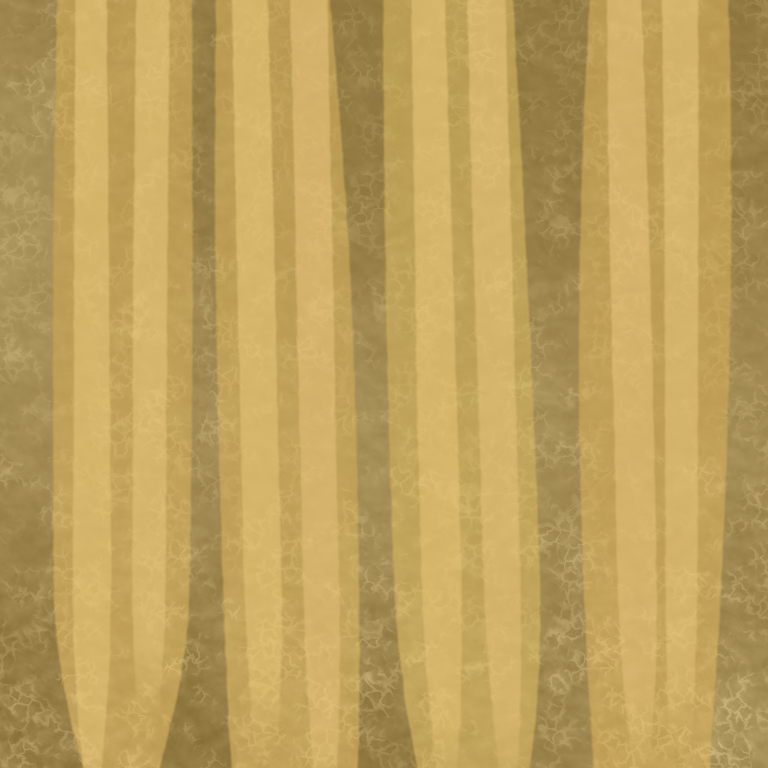
A WebGL 1 fragment shader for this pattern:

```glsl
precision highp float;
uniform vec2 u_resolution;

#define EDGE_SOFTNESS 0.0024
#define EDGE_WOBBLE 0.0012
#define TAPER_START 0.75
#define FADE_LENGTH 0.15
#define GRAIN_SCALE 62.0
#define CURL_AMOUNT 0.075
#define MOTTLE_AMOUNT 0.042
#define BLOTCH_AMOUNT 0.010

const vec3 SHADOW = vec3(0.585, 0.493, 0.270);
const vec3 HAZE = vec3(0.680, 0.590, 0.368);
const vec3 AMBER = vec3(0.757, 0.622, 0.338);
const vec3 OLIVE = vec3(0.757, 0.645, 0.352);
const vec3 STRAW = vec3(0.838, 0.716, 0.420);
const vec3 PEACH = vec3(0.836, 0.702, 0.424);

vec2 hash2(vec2 p) {
  return fract(sin(vec2(dot(p, vec2(127.1, 311.7)), dot(p, vec2(269.5, 183.3)))) * 43758.5);
}

// Distance between the two nearest cell points: low along the veins
float cellVeins(vec2 p) {
  vec2 cell = floor(p), f = fract(p);
  float nearest = 4.0, second = 4.0;
  for (int j = -1; j <= 1; j++) {
    for (int i = -1; i <= 1; i++) {
      vec2 o = vec2(float(i), float(j));
      float d = length(o + hash2(cell + o) - f);
      second = min(second, max(nearest, d));
      nearest = min(nearest, d);
    }
  }
  return second - nearest;
}

float layeredSines(vec2 p) {
  float sum = 0.0, gain = 0.5;
  for (int i = 0; i < 4; i++) {
    sum += gain * sin(p.x + 1.7 * sin(p.y * 0.8)) * sin(p.y + 1.3 * sin(p.x * 0.7));
    p = mat2(1.5, 1.1, -1.1, 1.5) * p + 2.3;
    gain *= 0.6;
  }
  return sum;
}

float glow(vec2 p, vec2 centre, vec2 radius) {
  vec2 d = (p - centre) / radius;
  return exp(-dot(d, d));
}

// Curved edges of all four columns, through top, middle and bottom positions
vec4 curve(float t, vec4 top, vec4 mid, vec4 low) {
  return top * (1.0 - t) * (1.0 - 2.0 * t) + mid * 4.0 * t * (1.0 - t) + low * t * (2.0 * t - 1.0);
}

vec4 cover(float x, vec4 left, vec4 right, vec4 taper, float t) {
  float s = max(0.0, (t - TAPER_START) / (1.0 - TAPER_START));
  vec4 inside = min(x - left, right - x) - taper * s * s;
  float soft = max(EDGE_SOFTNESS, 0.8 / u_resolution.x);
  return smoothstep(-soft, soft, inside);
}

vec4 fadeOut(float t, vec4 end) {
  return 1.0 - smoothstep(end - FADE_LENGTH, end, vec4(t));
}

void main() {
  vec2 uv = gl_FragCoord.xy / u_resolution;
  float t = 1.0 - uv.y;
  float x = uv.x + EDGE_WOBBLE * layeredSines(uv * vec2(35.0, 60.0));

  // Wide columns, one per vector component
  vec4 left = curve(t, vec4(0.074, 0.281, 0.499, 0.768),
    vec4(0.069, 0.283, 0.505, 0.754), vec4(0.073, 0.301, 0.523, 0.773));
  vec4 right = curve(t, vec4(0.250, 0.430, 0.668, 0.949),
    vec4(0.250, 0.462, 0.693, 0.949), vec4(0.243, 0.466, 0.711, 0.924));
  vec4 column = cover(x, left, right, vec4(0.036, 0.0, 0.021, 0.0), t);

  // Left pale stripe in each column
  left = curve(t, vec4(0.098, 0.302, 0.536, 0.790),
    vec4(0.096, 0.312, 0.543, 0.798), vec4(0.094, 0.324, 0.556, 0.812));
  right = curve(t, vec4(0.139, 0.349, 0.579, 0.835),
    vec4(0.143, 0.361, 0.594, 0.850), vec4(0.146, 0.371, 0.607, 0.858));
  vec4 stripeA = cover(x, left, right, vec4(0.014, 0.012, 0.012, 0.012), t)
    * fadeOut(t, vec4(1.10, 1.0, 1.06, 1.03));

  // Right pale stripe in each column
  left = curve(t, vec4(0.177, 0.378, 0.608, 0.862),
    vec4(0.173, 0.389, 0.622, 0.866), vec4(0.172, 0.400, 0.639, 0.866));
  right = curve(t, vec4(0.221, 0.427, 0.658, 0.909),
    vec4(0.217, 0.436, 0.671, 0.909), vec4(0.215, 0.447, 0.684, 0.906));
  vec4 stripeB = cover(x, left, right, vec4(0.016, 0.008, 0.010, 0.007), t)
    * fadeOut(t, vec4(0.96, 1.08, 1.06, 0.99));

  // Background shade with hazy patches
  float blotch = layeredSines(uv * vec2(14.0, 22.0));
  float haze = glow(uv, vec2(0.0, 0.72), vec2(0.16, 0.30))
    + 0.85 * glow(uv, vec2(0.5, 0.40), vec2(0.48, 0.25))
    + 0.40 * glow(uv, vec2(1.0, 0.50), vec2(0.20, 0.25))
    + glow(uv, vec2(0.98, 0.03), vec2(0.32, 0.14));
  vec3 colour = mix(SHADOW, HAZE, clamp(haze + 0.2 * blotch, 0.0, 1.0));

  // Columns and stripes, the columns paler towards the foot
  vec4 whole = vec4(1.0);
  float olive = dot(column, vec4(0.3, 0.4, 0.9, 0.2)) + 0.25 * blotch;
  float columnMask = dot(column, whole);
  vec3 columnTone = mix(AMBER, OLIVE, clamp(olive, 0.0, 1.0));
  columnTone += 0.028 * smoothstep(0.1, 0.9, t) - 0.006;
  colour = mix(colour, columnTone, 0.95 * columnMask);
  float peach = dot(stripeA, vec4(0.2, 0.1, 0.1, 0.85)) + dot(stripeB, vec4(0.3, 0.9, 0.5, 0.4));
  float stripeMask = dot(stripeA + stripeB, whole);
  colour = mix(colour, mix(STRAW, PEACH, clamp(peach + 0.2 * blotch, 0.0, 1.0)), stripeMask);

  // Papery grain: broken pale curls over a soft mottle, rougher in the shade
  float mottle = layeredSines(uv * vec2(75.0, 95.0));
  vec2 warped = uv * GRAIN_SCALE + 0.5 * vec2(mottle, layeredSines(uv.yx * 110.0));
  float veins = min(cellVeins(warped), 0.25 + cellVeins(warped * 1.8 + 7.0));
  float patches = smoothstep(-0.25, 0.35, layeredSines(uv * 48.0 + 5.0));
  float curls = (1.0 - smoothstep(0.0, 0.38, veins)) * patches - 0.22;
  float rough = 0.75 + 0.4 * smoothstep(0.55, 0.95, t) + 0.4 * blotch;
  rough *= 1.0 - 0.4 * columnMask - 0.25 * stripeMask;
  colour += BLOTCH_AMOUNT * blotch + rough * (CURL_AMOUNT * curls + MOTTLE_AMOUNT * mottle);
  gl_FragColor = vec4(colour, 1.0);
}
```
